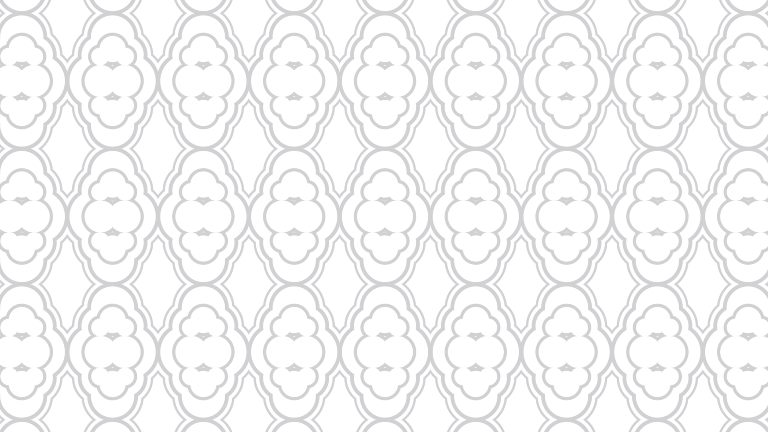
This pattern is drawn by a Shadertoy shader. Its source:

```glsl
// Trellis of scalloped medallions in pale grey lines on white.
// Each cell is folded to one quadrant; unions of circles give a lobed frame
// and an inner medallion, and an outward offset of the frame lines the gaps.

const float VIEW_HEIGHT = 432.0;              // design units per canvas height
const vec2  CELL = vec2(90.8, 135.5);         // size of one repeat
const vec2  CENTRE = vec2(1.0, -0.5);         // middle cell, from canvas centre

const vec3  PAPER = vec3(1.0);
const vec3  INK = vec3(0.82, 0.82, 0.83);

// Half widths of the strokes
const float FRAME_STROKE = 1.9;
const float INNER_STROKE = 1.6;
const float GAP_STROKE = 1.15;
const float GAP_OFFSET = 6.5;                 // gap line's distance from frame

// Lobes as centre x, centre y, radius
const vec3 FRAME_TOP  = vec3(0.0, 44.0, 23.5);
const vec3 FRAME_DIAG = vec3(12.5, 26.0, 20.5);
const vec3 FRAME_SIDE = vec3(17.0, 0.0, 28.0);
const vec3 INNER_TOP  = vec3(0.0, 32.0, 14.7);
const vec3 INNER_DIAG = vec3(12.5, 24.5, 10.5);
const vec3 INNER_SIDE = vec3(12.0, 0.0, 17.6);

float circle(vec2 p, vec3 lobe) {
    return length(p - lobe.xy) - lobe.z;
}

// Signed distance to eight lobes, for p folded into the first quadrant
float scallop(vec2 p, vec3 top, vec3 diag, vec3 side) {
    return min(circle(p, top), min(circle(p, diag), circle(p, side)));
}

float stroke(float dist, float halfWidth) {
    return abs(dist) - halfWidth;
}

void mainImage(out vec4 fragColor, in vec2 fragCoord) {
    float pixel = VIEW_HEIGHT / iResolution.y;
    vec2 p = (fragCoord - 0.5 * iResolution.xy) * pixel - CENTRE;

    // Repeat the cell, then mirror it about both axes
    vec2 q = abs((fract(p / CELL + 0.5) - 0.5) * CELL);

    float frame = scallop(q, FRAME_TOP, FRAME_DIAG, FRAME_SIDE);
    float inner = scallop(q, INNER_TOP, INNER_DIAG, INNER_SIDE);

    float lines = stroke(frame, FRAME_STROKE);
    lines = min(lines, stroke(inner, INNER_STROKE));
    lines = min(lines, stroke(frame - GAP_OFFSET, GAP_STROKE));

    // Blend over about one pixel at each edge
    float ink = 1.0 - smoothstep(-0.6 * pixel, 0.6 * pixel, lines);
    fragColor = vec4(mix(PAPER, INK, ink), 1.0);
}
```
